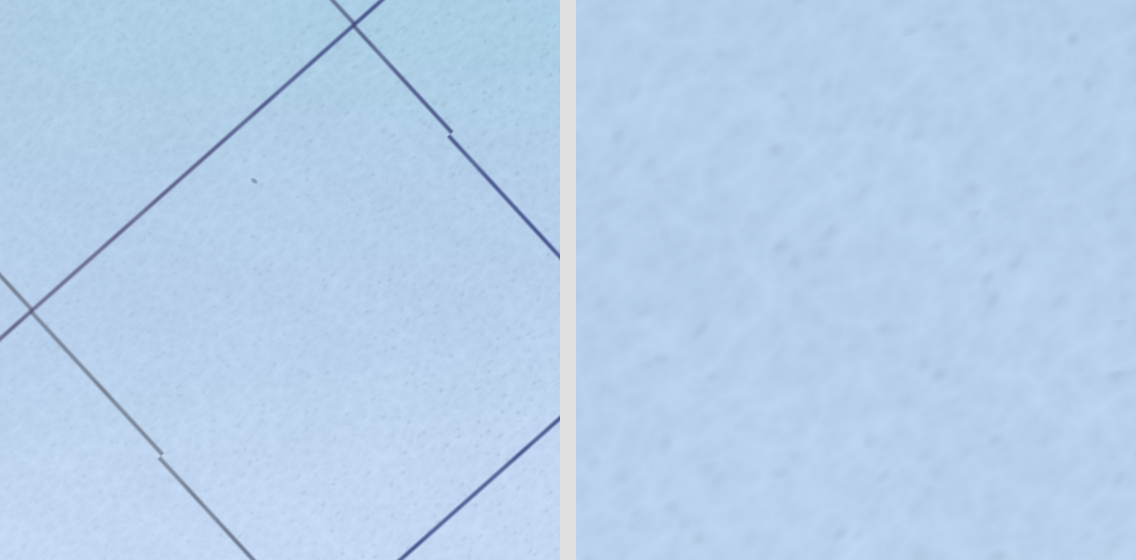
Left, the full canvas; right, a detail of the centre.
Reproduce this texture procedurally as a WebGL 1 fragment shader.

```glsl
precision highp float;
// Pale blue mottled tiles in a slanted grid, with thin soft joints that slip sideways.
uniform vec2 u_resolution;

// Grid geometry, in canvas units
const vec2 RISING_NORMAL = vec2(-0.6636, 0.7480);
const vec2 FALLING_NORMAL = vec2(0.7363, 0.6767);
const float TILE_SIZE = 0.7695;
const float RISING_OFFSET = 0.2953;
const float FALLING_OFFSET = 0.3411;
const float JOINT_HALF_WIDTH = 0.0068;
const float SLIP = 0.0080;          // sideways step within a tile edge
const float ROW_SHIFT = 0.0110;     // sideways shift from row to row
const float SLIP_HEIGHT = 0.549;    // where the step sits along an edge
const float SLIP_VARIATION = 0.113; // change of that height per column

// Colours
const vec3 SKY_TOP = vec3(0.690, 0.812, 0.900);
const vec3 SKY_MIDDLE = vec3(0.716, 0.812, 0.922);
const vec3 SKY_BOTTOM = vec3(0.768, 0.850, 0.952);
const vec3 JOINT_GREY = vec3(0.450, 0.490, 0.560);
const vec3 JOINT_PLUM = vec3(0.390, 0.390, 0.540);
const vec3 JOINT_NAVY = vec3(0.265, 0.315, 0.540);
const vec3 SPECK_COLOUR = vec3(0.500, 0.580, 0.680);

// Wear
const float MOTTLE_CELLS = 62.0;
const float GRAIN_CELLS = 140.0;
const float SPECK_CELLS = 78.0;
const float MOTTLE_AMOUNT = 0.030;
const float GRAIN_AMOUNT = 0.018;
const float SPECK_AMOUNT = 0.22;
const vec2 CHIP_CENTRE = vec2(0.454, 0.677);
const float CHIP_RADIUS = 0.0085;

vec2 hash2(vec2 p) {
  vec3 q = fract(p.xyx * vec3(0.1031, 0.1030, 0.0973));
  q += dot(q, q.yzx + 33.33);
  return fract((q.xx + q.yz) * q.zy);
}

// Distance to the nearest jittered point, and that point's random value
vec2 cellular(vec2 p) {
  vec2 cell = floor(p);
  vec2 nearest = vec2(8.0, 0.0);
  for (int j = -1; j <= 1; j++) {
    for (int i = -1; i <= 1; i++) {
      vec2 id = cell + vec2(float(i), float(j));
      float d = length(id + hash2(id) - p);
      if (d < nearest.x) nearest = vec2(d, hash2(id + 71.7).x);
    }
  }
  return nearest;
}

// Soft joint coverage, never thinner than a pixel
float joint(float d, float pixel) {
  return 1.0 - smoothstep(0.0, max(JOINT_HALF_WIDTH, 1.5 * pixel), abs(d));
}

// Painted surface: gradient, mottling, specks and one larger chip
vec3 surface(vec2 p) {
  float height = p.y - 0.08 * (p.x - 0.5);
  vec3 colour = mix(SKY_BOTTOM, SKY_MIDDLE, smoothstep(0.0, 0.58, height));
  colour = mix(colour, SKY_TOP, smoothstep(0.55, 0.95, height));
  colour.r -= 0.02 * p.x * smoothstep(0.5, 1.0, p.y);
  colour += 0.005 * sin(p.x * 17.0 + 3.0 * sin(p.y * 11.0)) * sin(p.y * 21.0 + p.x * 6.0);

  // Slanted, gently warped axes stretch the blotches along the rising joints
  vec2 slanted = vec2(0.7 * dot(p, FALLING_NORMAL), dot(p, RISING_NORMAL)) + 4.0;
  slanted += 0.003 * sin(p.yx * vec2(61.0, 47.0) + 2.0 * sin(p * 29.0));
  colour += MOTTLE_AMOUNT * (cellular(slanted * MOTTLE_CELLS).x - 0.48);
  colour += GRAIN_AMOUNT * (cellular(slanted * GRAIN_CELLS).x - 0.48);

  vec2 speck = cellular(slanted * SPECK_CELLS + 19.0);
  float density = mix(0.6, 1.0, smoothstep(0.1, 0.9, p.x));
  float strength = SPECK_AMOUNT * density * pow(speck.y, 4.0);
  colour = mix(colour, SPECK_COLOUR, strength * (1.0 - smoothstep(0.0, 0.45, speck.x)));

  vec2 chip = (p - CHIP_CENTRE) * vec2(1.0, 1.3);
  chip.y += 0.5 * chip.x;
  return mix(colour, SPECK_COLOUR, 0.9 * (1.0 - smoothstep(0.2, 1.0, length(chip) / CHIP_RADIUS)));
}

void main() {
  vec2 p = gl_FragCoord.xy / u_resolution;
  float pixel = 1.0 / min(u_resolution.x, u_resolution.y);

  // Grid coordinates: whole numbers lie on the joints
  float across = (dot(p, FALLING_NORMAL) - FALLING_OFFSET) / TILE_SIZE;
  float up = (dot(p, RISING_NORMAL) - RISING_OFFSET) / TILE_SIZE;
  float column = floor(across + 0.5);
  float row = floor(up);

  // Rising joints run straight; falling joints slip once per tile
  float risingDistance = (up - floor(up + 0.5)) * TILE_SIZE;
  float fallingDistance = (across - column) * TILE_SIZE - ROW_SHIFT * (row + 1.0);
  float slipAt = SLIP_HEIGHT + SLIP_VARIATION * column;
  float aboveSlip = smoothstep(-pixel, pixel, (up - row - slipAt) * TILE_SIZE);
  float rising = joint(risingDistance, pixel);
  float falling = mix(joint(fallingDistance + SLIP, pixel), joint(fallingDistance, pixel), aboveSlip);

  // Joints fade from grey and plum at the left to navy at the right
  vec3 risingColour = mix(JOINT_PLUM, JOINT_NAVY, smoothstep(0.1, 0.75, p.x));
  vec3 fallingColour = mix(JOINT_GREY, JOINT_NAVY, smoothstep(0.25, 1.0, p.x));
  float wear = 0.91 + 0.06 * sin(p.x * 43.0 + 2.0 * sin(p.y * 31.0));

  vec3 colour = surface(p);
  colour = mix(colour, fallingColour, falling * wear);
  colour = mix(colour, risingColour, rising * wear);
  colour *= 1.0 - 0.15 * rising * falling;
  gl_FragColor = vec4(colour, 1.0);
}
```
